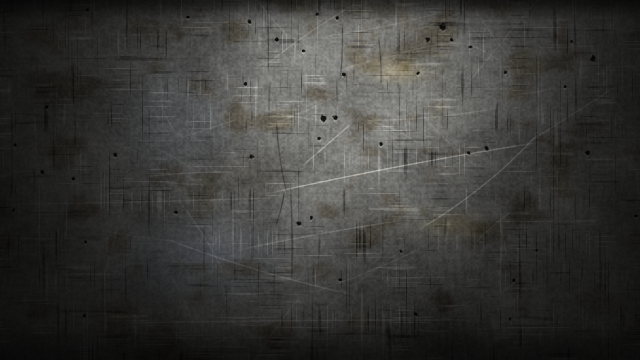
Write a WebGL 1 fragment shader that draws this texture.

```glsl
precision highp float;
uniform vec2 u_resolution;

#define LIGHT_CENTER vec2(0.53, 0.70)
#define LIGHT_SPREAD vec2(0.31, 0.50)
#define LIGHT_GAIN 0.46
#define AMBIENT 0.065
#define GRAIN 0.42
#define HAIRLINE 0.30
#define SCRATCH_WIDTH 0.0008
#define SCRATCH_COUNT 44
#define PIT_DENSITY 0.16

float hash(vec2 p) {
  return fract(sin(dot(p, vec2(127.1, 311.7))) * 43758.545);
}

float noise(vec2 p) {
  vec2 i = floor(p), f = fract(p);
  f = f * f * (3.0 - 2.0 * f);
  return mix(mix(hash(i), hash(i + vec2(1.0, 0.0)), f.x),
             mix(hash(i + vec2(0.0, 1.0)), hash(i + 1.0), f.x), f.y);
}

float fbm(vec2 p) {
  float sum = 0.0, amp = 0.5;
  for (int i = 0; i < 5; i++) {
    sum += amp * noise(p);
    p = p * 2.07 + vec2(17.3, 9.1);
    amp *= 0.5;
  }
  return sum;
}

// Thin line from a to b, bowed sideways, fading at both ends
float scratch(vec2 p, vec2 a, vec2 b, float bow) {
  float len = length(b - a);
  vec2 dir = (b - a) / len;
  float t = dot(p - a, dir) / len;
  float side = dot(p - a, vec2(-dir.y, dir.x)) - 4.0 * bow * t * (1.0 - t);
  float fade = smoothstep(0.0, 0.15, t) * (1.0 - smoothstep(0.85, 1.0, t));
  return fade * (1.0 - smoothstep(0.0, SCRATCH_WIDTH + 1.1 / u_resolution.y, abs(side)));
}

// Ragged hole of radius r
float pit(vec2 p, vec2 c, float r) {
  float d = length(p - c) + (noise(p * 170.0) - 0.5) * r;
  return 1.0 - smoothstep(r * 0.5, r + 1.0 / u_resolution.y, d);
}

float blob(vec2 p, vec2 c, vec2 size) {
  vec2 d = (p - c) / size;
  return exp(-dot(d, d));
}

// Broken brushed lines along x
float hairs(vec2 p, float seed) {
  float line = smoothstep(0.70, 0.97, noise(p * vec2(9.0, 210.0) + seed));
  return line * smoothstep(0.35, 0.70, noise(p * vec2(16.0, 24.0) + seed * 3.0));
}

float randomScratches(vec2 p) {
  float sum = 0.0;
  for (int i = 0; i < SCRATCH_COUNT; i++) {
    float id = float(i);
    vec2 mid = vec2(0.15 + 1.45 * hash(vec2(id, 1.0)), hash(vec2(id, 2.0)));
    float spin = hash(vec2(id, 3.0)) - 0.5;
    float angle = spin * abs(spin) * 5.5;
    vec2 reach = vec2(cos(angle), sin(angle)) * mix(0.04, 0.22, hash(vec2(id, 4.0)));
    float bow = 0.02 * (hash(vec2(id, 5.0)) - 0.5);
    sum += scratch(p, mid - reach, mid + reach, bow) * mix(0.15, 0.5, hash(vec2(id, 6.0)));
  }
  return sum;
}

float longScratches(vec2 p) {
  float s = scratch(p, vec2(0.72, 0.457), vec2(1.52, 0.608), 0.007) * 1.1;
  s += scratch(p, vec2(0.40, 0.509), vec2(0.66, 0.522), 0.004) * 0.6;
  s += scratch(p, vec2(1.15, 0.355), vec2(1.51, 0.645), -0.019) * 0.9;
  s += scratch(p, vec2(1.46, 0.60), vec2(1.72, 0.765), 0.0) * 0.6;
  s += scratch(p, vec2(0.835, 0.535), vec2(0.98, 0.66), 0.0) * 0.7;
  s += scratch(p, vec2(0.65, 0.303), vec2(1.13, 0.39), 0.004) * 0.6;
  s += scratch(p, vec2(0.44, 0.345), vec2(0.99, 0.18), -0.012) * 0.7;
  s += scratch(p, vec2(0.30, 0.102), vec2(1.36, 0.111), 0.003) * 0.6;
  return s + scratch(p, vec2(0.0, 0.433), vec2(0.80, 0.452), -0.003) * 0.5;
}

float darkGouges(vec2 p) {
  float s = scratch(p, vec2(0.741, 1.03), vec2(0.745, 0.79), 0.002);
  s += scratch(p, vec2(0.806, 0.50), vec2(0.81, 0.21), 0.003);
  s += scratch(p, vec2(0.768, 0.67), vec2(0.80, 0.45), -0.006);
  s += scratch(p, vec2(0.79, 0.47), vec2(0.765, 0.37), 0.003);
  s += scratch(p, vec2(0.951, 0.94), vec2(0.944, 0.77), 0.003);
  return s + scratch(p, vec2(1.051, 0.90), vec2(1.058, 0.76), 0.003);
}

float pits(vec2 p) {
  // Large pits
  float s = pit(p, vec2(1.188, 0.889), 0.007) + pit(p, vec2(1.229, 0.926), 0.009);
  s += pit(p, vec2(1.648, 0.838), 0.008) + pit(p, vec2(0.898, 0.671), 0.008);
  s += pit(p, vec2(0.931, 0.674), 0.006) + pit(p, vec2(0.956, 0.792), 0.006);
  s += pit(p, vec2(0.697, 0.565), 0.007) + pit(p, vec2(1.352, 0.588), 0.006);
  s += pit(p, vec2(1.632, 0.576), 0.006) + pit(p, vec2(0.829, 0.380), 0.006);
  // Scattered specks
  vec2 cell = floor(p * 11.0);
  vec2 c = (cell + 0.2 + 0.6 * vec2(hash(cell), hash(cell + 31.0))) / 11.0;
  return min(s + step(hash(cell + 57.0), PIT_DENSITY) * pit(p, c, 0.004), 1.0);
}

void main() {
  vec2 uv = gl_FragCoord.xy / u_resolution;
  vec2 p = gl_FragCoord.xy / u_resolution.y;

  // Soft spotlight with dark borders
  float light = AMBIENT + LIGHT_GAIN * blob(uv, LIGHT_CENTER, LIGHT_SPREAD);
  light *= mix(0.35, 1.0, smoothstep(-0.01, 0.07, 1.0 - uv.y));
  light *= mix(0.6, 1.0, smoothstep(0.0, 0.12, uv.y));

  // Mottled, brushed surface
  float mottle = fbm(p * 7.0) - 0.48;
  float grain = noise(p * 190.0) * 0.5 + noise(p * vec2(150.0, 50.0)) * 0.25
              + noise(p * vec2(40.0, 130.0)) * 0.25 - 0.5;
  float tone = 1.0 + 0.55 * mottle + GRAIN * grain;
  float across = hairs(p, 3.0), upright = hairs(p.yx, 41.0);
  tone += HAIRLINE * (across + upright);
  tone -= HAIRLINE * (hairs(p, 77.0) + 1.3 * hairs(p.yx, 93.0));

  // Stains and worn patches
  float rust = smoothstep(0.50, 0.72, fbm(p * vec2(9.0, 12.0) + 23.0));
  rust += 0.5 * blob(p, vec2(0.70, 0.51), vec2(0.08, 0.05));
  tone -= 0.22 * rust + 0.25 * blob(p, vec2(1.19, 0.08), vec2(0.15, 0.10));
  float cool = blob(p, vec2(0.55, 0.28), vec2(0.18, 0.09)) + 0.5 * blob(p, vec2(0.48, 0.66), vec2(0.15));
  float tan_ = blob(p, vec2(1.26, 0.375), vec2(0.09, 0.035)) + blob(p, vec2(1.11, 0.80), vec2(0.08, 0.03));
  tone += 0.18 * cool + 0.25 * tan_ * noise(p * 45.0);

  // Scratches, gouges and holes
  tone += 0.45 * longScratches(p) + 0.38 * randomScratches(p);
  tone *= 1.0 - 0.45 * min(darkGouges(p), 1.0) * (0.4 + 0.6 * noise(p * 60.0));
  float holes = pits(p);
  tone += 0.25 * pits(p + vec2(0.0, 0.005)) * (1.0 - holes);
  tone *= 1.0 - 0.85 * holes;

  vec3 tint = vec3(1.0, 1.0, 0.975) + rust * vec3(0.04, -0.01, -0.10);
  tint += cool * vec3(-0.04, 0.0, 0.09) + tan_ * vec3(0.06, 0.01, -0.12);
  gl_FragColor = vec4(clamp(light * max(tone, 0.05) * tint, 0.0, 1.0), 1.0);
}
```
